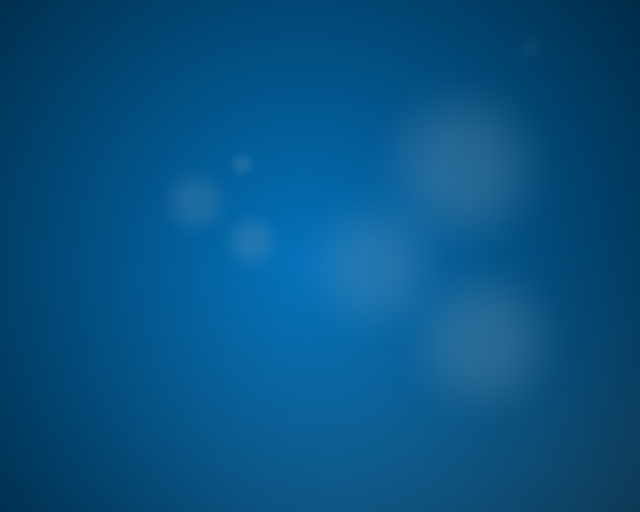
This background is drawn by a WebGL 2 fragment shader. Its source:

```glsl
#version 300 es
precision highp float;

uniform vec2 u_resolution;
out vec4 outColor;

#define GLOW_CENTER vec2(0.475, 0.487)
#define GLOW_REACH 0.80
#define GLOW_COLOR vec3(0.015, 0.450, 0.735)
#define RIM_COLOR vec3(0.000, 0.180, 0.300)
#define HAZE_COLOR vec3(0.050, 0.050, 0.045)
#define ORB_COLOR vec3(0.700, 0.740, 0.780)
#define ORB_CORE 0.15
#define ORB_COUNT 7

// Soft discs: centre as a share of the canvas, radius in canvas heights, opacity
const vec4 ORBS[ORB_COUNT] = vec4[ORB_COUNT](
    vec4(0.723, 0.674, 0.200, 0.20),
    vec4(0.586, 0.482, 0.165, 0.17),
    vec4(0.755, 0.335, 0.180, 0.19),
    vec4(0.305, 0.606, 0.078, 0.15),
    vec4(0.393, 0.528, 0.066, 0.16),
    vec4(0.378, 0.679, 0.030, 0.14),
    vec4(0.828, 0.906, 0.030, 0.04)
);

// Radial fall from the bright centre to the dark rim
vec3 radialGlow(vec2 offset) {
    float dist = sqrt(dot(offset, offset) + 0.0006);
    return mix(GLOW_COLOR, RIM_COLOR, min(dist / GLOW_REACH, 1.05));
}

// Pale lift along the lower right
float lowerHaze(vec2 uv) {
    return (1.0 - smoothstep(0.0, 0.6, uv.y)) * smoothstep(0.0, 0.6, uv.x);
}

float softDisc(vec2 offset, float radius) {
    return 1.0 - smoothstep(radius * ORB_CORE, radius, length(offset));
}

void main() {
    vec2 uv = gl_FragCoord.xy / u_resolution;
    vec2 aspect = vec2(u_resolution.x / u_resolution.y, 1.0);

    vec3 color = radialGlow((uv - GLOW_CENTER) * aspect);
    color += HAZE_COLOR * lowerHaze(uv);

    // Translucent orbs over the glow
    for (int i = 0; i < ORB_COUNT; i++) {
        vec4 orb = ORBS[i];
        float cover = orb.w * softDisc((uv - orb.xy) * aspect, orb.z);
        color = mix(color, ORB_COLOR, cover);
    }

    outColor = vec4(color, 1.0);
}
```
